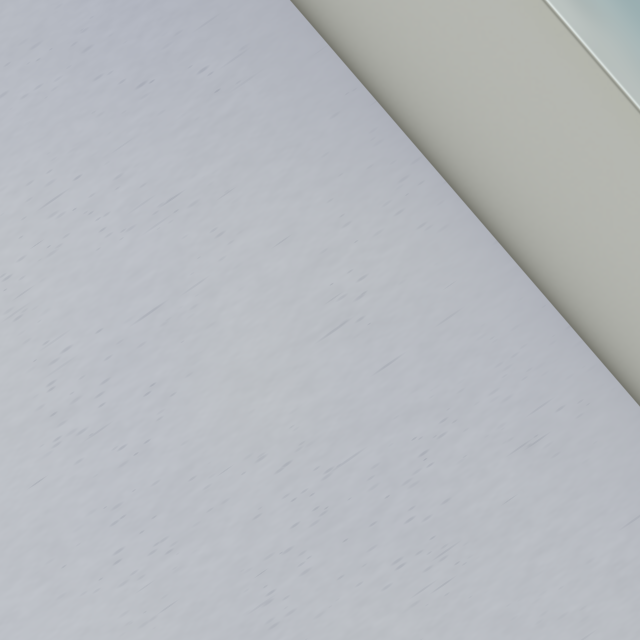
This texture is drawn by a Shadertoy shader. Its source:

```glsl
// A pale, finely brushed sheet with a diagonal edge casting a soft shadow on a
// warm grey strip, with a thin bright rim and a misty teal pane in the corner.
// Built from signed distance to the edge plus stretched value noise and flecks.
#define EDGE_NORMAL vec2(0.758, 0.6526)
#define EDGE_OFFSET 0.996
#define STRIP_WIDTH 0.303
#define GRAIN_ANGLE 0.61
#define GRAIN_AMOUNT 0.034
#define FLECK_AMOUNT 0.055
#define SHEET_COLOR vec3(0.733, 0.747, 0.769)
#define SHEET_SHADE vec3(0.655, 0.668, 0.708)
#define STRIP_COLOR vec3(0.712, 0.719, 0.695)
#define STRIP_SHADE vec3(0.43, 0.43, 0.395)

float hash(vec2 p) {
    return fract(sin(dot(p, vec2(127.1, 311.7))) * 43758.55);
}

float noise(vec2 p) {
    vec2 i = floor(p), f = fract(p);
    f = f * f * (3.0 - 2.0 * f);
    return mix(mix(hash(i), hash(i + vec2(1, 0)), f.x),
               mix(hash(i + vec2(0, 1)), hash(i + vec2(1, 1)), f.x), f.y);
}

// Centred sum of noise layers, longest along x.
float brushedGrain(vec2 p) {
    float sum = 0.0, weight = 0.4;
    vec2 scale = vec2(26.0, 75.0);
    for (int i = 0; i < 3; i++) {
        sum += weight * (noise(p * scale + float(i) * 17.3) - 0.5);
        scale *= vec2(1.9, 1.7);
        weight *= 0.85;
    }
    return sum;
}

// Sparse elongated marks, one candidate per cell.
float flecks(vec2 p, vec2 cells, float density) {
    vec2 q = p * cells, id = floor(q);
    float mark = 0.0;
    for (int y = -1; y <= 1; y++)
    for (int x = -1; x <= 1; x++) {
        vec2 cell = id + vec2(x, y);
        float present = step(1.0 - density, hash(cell + 5.7));
        vec2 centre = cell + vec2(hash(cell + 1.3), hash(cell + 8.1));
        vec2 size = mix(vec2(0.22, 0.14), vec2(0.75, 0.32), hash(cell + 3.9));
        float r = length((q - centre) / size);
        mark = max(mark, present * (1.0 - smoothstep(0.2, 1.0, r)) * (0.4 + 0.6 * hash(cell + 2.2)));
    }
    return mark;
}

vec3 sheet(vec2 uv, float d) {
    float c = cos(GRAIN_ANGLE), s = sin(GRAIN_ANGLE);
    vec2 p = mat2(c, -s, s, c) * uv;

    // Broad light: brightest low and left, dimmer at the top and the edge.
    vec3 col = SHEET_COLOR;
    col += 0.012 * (1.0 - smoothstep(0.0, 0.6, uv.x));
    col -= vec3(0.034, 0.032, 0.018) * smoothstep(0.6, 1.05, uv.y);
    col = mix(col, SHEET_SHADE, 0.42 * exp(d / 0.14) + 0.25 * exp(d / 0.025));
    float cloud = noise(uv * 5.0 + 3.0) - 0.5;
    col += vec3(0.012, 0.012, 0.002) * cloud;

    // Fine texture fades toward the curled edge.
    float detail = mix(0.45, 1.0, smoothstep(0.0, 0.2, -d));
    col += GRAIN_AMOUNT * detail * brushedGrain(p);
    float marks = flecks(p, vec2(45.0, 85.0), 0.22) * smoothstep(0.25, 0.7, noise(uv * 9.0));
    marks += 0.9 * flecks(p + 4.0, vec2(16.0, 100.0), 0.06);
    return col - FLECK_AMOUNT * detail * marks * vec3(1.0, 0.97, 0.85);
}

vec3 strip(vec2 uv, float d) {
    float depth = max(d, 0.0);
    float shadow = 0.62 * exp(-depth / 0.014) + 0.33 * exp(-depth / 0.06);
    vec3 col = mix(STRIP_COLOR, STRIP_SHADE, shadow);
    col -= vec3(0.008, 0.007, 0.018) * smoothstep(0.24, STRIP_WIDTH, d);
    return col + 0.004 * (noise(uv * 180.0) - 0.5);
}

vec3 pane(vec2 uv, float d) {
    float along = dot(uv, vec2(EDGE_NORMAL.y, -EDGE_NORMAL.x));
    float mist = noise(vec2(along * 12.0, d * 32.0));
    float depth = smoothstep(0.01, 0.11, d - STRIP_WIDTH);
    vec3 col = mix(vec3(0.72, 0.75, 0.74), vec3(0.60, 0.68, 0.69), depth);
    return col + 0.035 * (mist - 0.5);
}

void mainImage(out vec4 fragColor, in vec2 fragCoord) {
    vec2 uv = fragCoord / iResolution.xy;
    float d = dot(uv, EDGE_NORMAL) - EDGE_OFFSET;
    float aa = 0.8 / iResolution.y;

    vec3 col = mix(sheet(uv, d), strip(uv, d), smoothstep(-aa, aa, d));

    // Corner pane with a dark seam below its bright rim.
    float rim = d - STRIP_WIDTH;
    col = mix(col, pane(uv, d), smoothstep(-aa, aa, rim));
    col -= 0.13 * exp(-pow((rim + 0.003) / 0.0022, 2.0));
    col += 0.13 * exp(-pow((rim - 0.0015) / 0.002, 2.0));

    fragColor = vec4(clamp(col, 0.0, 1.0), 1.0);
}
```
